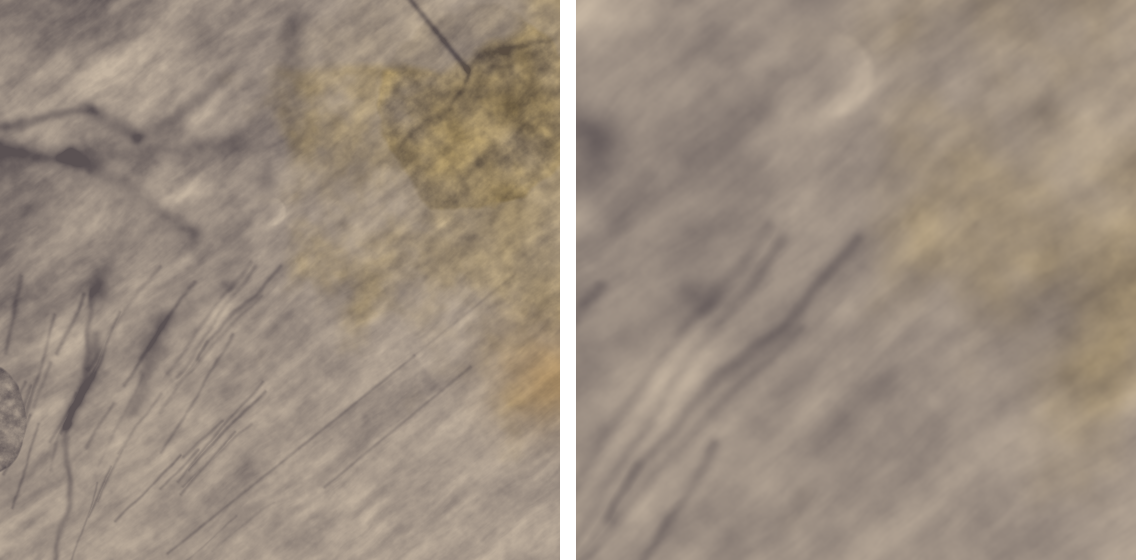
Left: the whole. Right: its middle third, enlarged.
Reproduce this texture procedurally as a Shadertoy shader.

```glsl
#define SHADOW vec3(0.355, 0.320, 0.325)
#define LIGHT vec3(0.725, 0.665, 0.598)
#define OCHRE_TINT vec3(1.0, 0.955, 0.76)
#define AMBER_TINT vec3(1.07, 0.96, 0.72)
#define BASE_TONE 0.77
#define MOTTLE 0.95
#define FIBRE 0.55
#define GRAIN 0.22
#define HAIRS 34

float hash(vec2 p) {
    vec3 q = fract(vec3(p.xyx) * 0.1031);
    q += dot(q, q.yzx + 33.33);
    return fract((q.x + q.y) * q.z);
}

float noise(vec2 p) {
    vec2 i = floor(p), f = fract(p);
    f = f * f * (3.0 - 2.0 * f);
    return mix(mix(hash(i), hash(i + vec2(1, 0)), f.x),
               mix(hash(i + vec2(0, 1)), hash(i + vec2(1, 1)), f.x), f.y);
}

float fbm(vec2 p) {
    float sum = 0.0, amp = 0.533;
    for (int i = 0; i < 4; i++) {
        sum += amp * noise(p);
        p = mat2(0.8, 0.6, -0.6, 0.8) * p * 2.03 + 17.0;
        amp *= 0.5;
    }
    return sum;
}

// Soft stroke from a to b
float stroke(vec2 p, vec2 a, vec2 b, float width) {
    vec2 ab = b - a;
    float t = clamp(dot(p - a, ab) / dot(ab, ab), 0.0, 1.0);
    float d = length(p - a - ab * t) / width;
    return exp(-d * d);
}

float blob(vec2 p, vec2 centre, vec2 radius) {
    vec2 q = (p - centre) / radius;
    return exp(-dot(q, q));
}

// Thin hairs fanning out over the lower left
float hairs(vec2 p) {
    float dark = 0.0;
    for (int i = 0; i < HAIRS; i++) {
        float k = float(i) + 1.0;
        vec2 rnd = vec2(hash(vec2(k, 3.1)), hash(vec2(k, 8.7)));
        vec2 root = rnd * vec2(0.48, 0.42) - vec2(0.04, 0.05);
        float angle = mix(1.35, 0.62, rnd.x) + 0.35 * (hash(vec2(k, 5.3)) - 0.5);
        float reach = mix(0.07, 0.25, hash(vec2(k, 6.9)));
        vec2 tip = root + reach * vec2(cos(angle), sin(angle));
        float depth = mix(0.10, 0.34, hash(vec2(k, 2.2)));
        dark = max(dark, depth * stroke(p, root, tip, mix(0.0022, 0.0048, rnd.y)));
    }
    return dark;
}

// Blurred branches and stems on the left
float branches(vec2 p) {
    float d = 0.50 * stroke(p, vec2(-0.02, 0.765), vec2(0.17, 0.80), 0.012);
    d += 0.38 * stroke(p, vec2(0.17, 0.80), vec2(0.25, 0.76), 0.015);
    d += 0.32 * stroke(p, vec2(0.25, 0.76), vec2(0.40, 0.85), 0.014);
    d += 0.55 * stroke(p, vec2(-0.02, 0.735), vec2(0.13, 0.715), 0.014);
    d += 0.30 * stroke(p, vec2(0.13, 0.715), vec2(0.42, 0.75), 0.022);
    d += 0.32 * stroke(p, vec2(0.13, 0.715), vec2(0.34, 0.59), 0.020);
    d += 0.30 * blob(p, vec2(0.0, 0.70), vec2(0.05, 0.035));
    d += 0.30 * blob(p, vec2(0.48, 0.68), vec2(0.02, 0.03));
    d += 0.28 * blob(p, vec2(0.52, 0.93), vec2(0.02, 0.08));
    d += 0.55 * blob(p, vec2(0.18, 0.49), vec2(0.022, 0.03));
    d += 0.32 * stroke(p, vec2(0.165, 0.48), vec2(0.13, 0.24), 0.007);
    d += 0.32 * stroke(p, vec2(0.13, 0.24), vec2(0.105, -0.02), 0.006);
    d += 0.36 * stroke(p, vec2(0.17, 0.40), vec2(0.13, 0.24), 0.014);
    d += 0.36 * stroke(p, vec2(0.29, 0.43), vec2(0.24, 0.27), 0.018);
    d += 0.26 * stroke(p, vec2(0.30, 0.42), vec2(0.40, 0.49), 0.016);
    return d + 0.30 * stroke(p, vec2(0.35, 0.36), vec2(0.50, 0.53), 0.005);
}

// Straight scratches enclosing a faint band
float scratches(vec2 p) {
    vec2 along = normalize(vec2(0.43, 0.345));
    vec2 q = p - vec2(0.74, 0.365);
    float s = dot(q, along), side = dot(q, vec2(along.y, -along.x));
    float band = smoothstep(-0.003, 0.003, side) * smoothstep(0.078, 0.066, side);
    band *= smoothstep(0.005, -0.005, s) * smoothstep(-0.55, -0.05, s);
    float d = 0.13 * band;
    d += 0.25 * stroke(p, vec2(0.30, 0.012), vec2(0.74, 0.365), 0.0032);
    d += 0.22 * stroke(p, vec2(0.58, 0.13), vec2(0.84, 0.345), 0.0032);
    return d + 0.14 * stroke(p, vec2(0.74, 0.365), vec2(0.92, 0.51), 0.003);
}

void mainImage(out vec4 fragColor, in vec2 fragCoord) {
    vec2 p = fragCoord / iResolution.xy;
    vec2 wobble = vec2(fbm(p * 9.0), fbm(p * 9.0 + 41.0)) - 0.5;
    vec2 w = p + 0.07 * wobble;
    vec2 slant = mat2(0.78, -0.62, 0.62, 0.78) * (p + 0.02 * wobble);

    // Mottled ground with slanted fibres
    float left = smoothstep(0.68, 0.38, w.x) * smoothstep(0.0, 0.45, w.y);
    float fibre = fbm(slant * vec2(14.0, 55.0)) - 0.5;
    float fine = fbm(p * 75.0) - 0.5;
    float tone = BASE_TONE + FIBRE * fibre + GRAIN * fine;
    tone += MOTTLE * mix(0.35, 1.0, left) * (fbm(slant * vec2(9.0, 13.0) + 5.0) - 0.5);
    tone -= 0.13 * left + 0.32 * blob(w, vec2(0.03, 1.0), vec2(0.13, 0.09));
    tone += 0.10 * smoothstep(0.3, 0.0, p.y) * smoothstep(0.4, 0.9, p.x);
    tone -= branches(p + 0.035 * wobble) * (1.0 + 1.5 * fibre);
    tone -= hairs(p + 0.015 * wobble) + scratches(p);

    // Lichen: a diffuse halo, a crisp lobe and an amber patch
    float patches = fbm(p * 11.0 + 23.0) - 0.5;
    float halo = smoothstep(1.15, 0.5, length((w - vec2(0.93, 0.74)) / vec2(0.42, 0.43)) - patches);
    float lobe = smoothstep(1.03, 0.97, length((w - vec2(0.85, 0.80)) / vec2(0.185, 0.175)));
    float bare = smoothstep(0.0, 0.03, w.y - 0.865 - 0.6 * max(w.x - 0.84, 0.0));
    bare *= smoothstep(0.97, 0.90, w.x);
    float lichen = clamp(0.6 * halo + 0.45 * lobe, 0.0, 1.0) * (1.0 - 0.75 * bare);
    float amber = blob(w, vec2(0.98, 0.33), vec2(0.09, 0.08));
    tone += lichen * (0.9 * (fbm(p * 42.0) - 0.5) - 0.13) - 0.08 * lobe;
    tone -= 0.30 * blob(w, vec2(0.70, 0.75), vec2(0.025, 0.06));
    tone -= 0.38 * stroke(w, vec2(0.84, 0.87), vec2(1.02, 0.94), 0.008);
    tone -= 0.28 * stroke(w, vec2(0.84, 0.87), vec2(0.79, 0.79), 0.006);

    // Needle with a pale flank
    tone += 0.12 * stroke(p, vec2(0.70, 0.99), vec2(0.81, 0.875), 0.014);
    tone -= 0.55 * stroke(p, vec2(0.725, 1.01), vec2(0.835, 0.875), 0.0055);

    // Small pale pebble, lit on its right rim
    float pebble = length(p - vec2(0.485, 0.622)) - 0.025;
    tone += 0.16 * smoothstep(0.003, -0.003, pebble) * smoothstep(0.465, 0.505, p.x);

    // Rough stone on the left edge
    float stone = length((p + 0.02 * wobble - vec2(-0.025, 0.25)) / vec2(0.075, 0.095)) - 1.0;
    float stoneTone = 0.43 + 1.1 * (fbm(p * 65.0) - 0.5) - 0.2 * exp(-abs(stone) * 18.0);
    float stoneMask = smoothstep(0.03, -0.03, stone);
    tone = mix(tone, stoneTone, stoneMask);

    vec3 colour = mix(SHADOW, LIGHT, clamp(tone, 0.0, 1.12));
    colour *= mix(vec3(1.0), OCHRE_TINT, lichen * (0.85 + 1.2 * patches));
    colour *= mix(vec3(1.0), AMBER_TINT, 0.85 * amber);
    fragColor = vec4(colour, 1.0);
}
```
